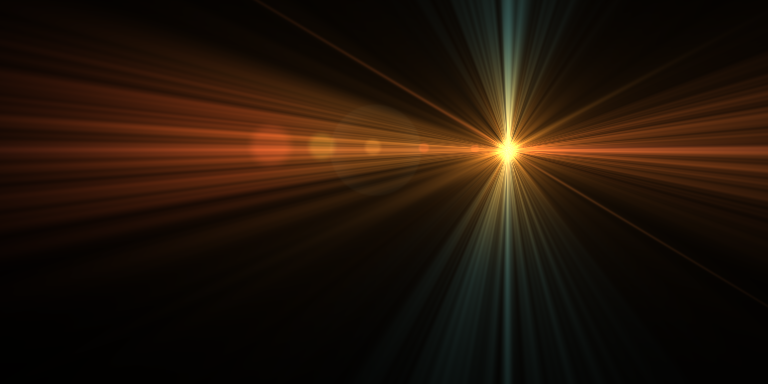
A WebGL 1 fragment shader for this background:

```glsl
precision highp float;
uniform vec2 u_resolution;

const vec2 STAR = vec2(1.323, 0.609);
const vec3 GOLD = vec3(0.44, 0.26, 0.09);
const vec3 EMBER = vec3(0.50, 0.19, 0.075);
const vec3 OLIVE = vec3(0.40, 0.36, 0.19);
const vec3 TEAL = vec3(0.13, 0.25, 0.25);

vec2 hashGradient(vec2 cell) {
  float angle = 6.2832 * fract(sin(dot(cell, vec2(127.1, 311.7))) * 43758.5);
  return vec2(cos(angle), sin(angle));
}

float gradientNoise(vec2 p) {
  vec2 i = floor(p), f = p - i;
  vec2 u = f * f * f * (f * (f * 6.0 - 15.0) + 10.0);
  vec2 e = vec2(1.0, 0.0);
  float low = mix(dot(hashGradient(i), f), dot(hashGradient(i + e), f - e), u.x);
  float high = mix(dot(hashGradient(i + e.yx), f - e.yx),
                   dot(hashGradient(i + 1.0), f - 1.0), u.x);
  return mix(low, high, u.y);
}

float bell(float x, float width) {
  return exp(-x * x / (width * width));
}

// Light spread softly around one axis
float fan(vec2 dir, vec2 axis, float spread) {
  return bell(acos(clamp(dot(dir, axis), -1.0, 1.0)), spread);
}

// Radial stripes: noise depends on direction only
float rays(vec2 dir, float frequency, float contrast) {
  float n = gradientNoise(dir * frequency + 7.3)
          + 0.6 * gradientNoise(dir * frequency * 2.7 + 31.7);
  return max(0.0, 1.0 + contrast * n);
}

// Thin beam leaving the star at an angle
float beam(vec2 d, float angle, float width, float fade) {
  vec2 axis = vec2(cos(angle), sin(angle));
  float along = dot(d, axis);
  float across = axis.x * d.y - axis.y * d.x;
  return bell(across, width) * smoothstep(0.0, 0.03, along) * exp(-fade * max(along, 0.0));
}

float softDisc(vec2 d, float radius) {
  return 1.0 - smoothstep(radius * 0.55, radius * 1.15, length(d));
}

vec3 warmFans(vec2 dir, float r) {
  float fine = rays(dir, 24.0, 1.0);
  float broad = rays(dir, 7.0, 1.1);
  vec3 leftTint = mix(GOLD, EMBER, smoothstep(0.25, 0.75, r));
  float left = fan(dir, vec2(-1.0, 0.02), 0.19) * bell(r - 0.45, 0.82);
  float right = fan(dir, vec2(1.0, 0.02), 0.24) * exp(-0.75 * r);
  float haze = fan(dir, vec2(-1.0, 0.0), 0.48) * bell(r - 0.3, 0.62)
             + 0.7 * fan(dir, vec2(1.0, 0.0), 0.6) * exp(-1.6 * r);
  return leftTint * left * fine * 0.82
       + mix(GOLD, EMBER, 0.55) * right * fine * 0.85
       + vec3(0.15, 0.085, 0.025) * haze * broad;
}

vec3 coolFans(vec2 dir, float r) {
  float stripes = rays(dir, 11.0, 1.5);
  float up = fan(dir, vec2(0.0, 1.0), 0.40) * exp(-2.5 * r);
  float down = fan(dir, vec2(-0.05, -1.0), 0.52) * exp(-2.8 * r);
  vec3 tint = mix(OLIVE, TEAL, smoothstep(0.05, 0.36, r));
  return tint * (up + down) * stripes;
}

vec3 streaks(vec2 d) {
  vec3 c = vec3(0.36, 0.17, 0.07) * beam(d, 2.604, 0.0045, 2.3);
  c += vec3(0.32, 0.17, 0.07) * beam(d, -0.541, 0.0035, 2.6);
  c += vec3(0.38, 0.24, 0.08) * beam(d, 0.49, 0.006, 5.0);
  c += vec3(0.30, 0.18, 0.06) * beam(d, 3.58, 0.016, 3.2);
  c += TEAL * (beam(d, 1.571, 0.011, 1.8) + beam(d, -1.571, 0.012, 2.0));
  c += vec3(0.25, 0.10, 0.08) * (beam(d, 0.0, 0.012, 1.0) + 0.6 * beam(d, 3.1416, 0.014, 0.8));
  return c;
}

// Evenly spaced lens ghosts that grow away from the star
vec3 ghosts(vec2 d) {
  vec3 c = vec3(0.0);
  for (int k = 0; k < 5; k++) {
    float i = float(k);
    vec2 center = vec2(-0.086 - 0.133 * i, 0.004 + 0.002 * i);
    float green = 1.0 - smoothstep(0.0, 1.5, abs(i - 2.7));
    vec3 tint = mix(vec3(0.14, 0.045, 0.03), vec3(0.09, 0.12, 0.035), green);
    c += tint * softDisc(d - center, 0.012 + 0.003 * i * i);
  }
  float halo = length(d - vec2(-0.345, 0.0));
  return c + vec3(0.018, 0.024, 0.022) * smoothstep(0.06, 0.115, halo)
           * (1.0 - smoothstep(0.115, 0.122, halo));
}

vec3 core(vec2 dir, float r) {
  float spikes = rays(dir, 6.0, 1.2);
  return vec3(0.78, 0.46, 0.14) * exp(-15.0 * r) * spikes
       + vec3(0.16, 0.09, 0.025) * exp(-4.0 * r)
       + vec3(1.0, 0.95, 0.5) * bell(r, 0.026);
}

void main() {
  vec2 d = gl_FragCoord.xy / u_resolution.y - STAR;
  float r = length(d);
  vec2 dir = d / max(r, 0.0001);
  vec3 color = warmFans(dir, r) + coolFans(dir, r);
  color *= smoothstep(0.0, 0.06, r);
  color += streaks(d) + ghosts(d) + core(dir, r);
  gl_FragColor = vec4(min(color, 1.0), 1.0);
}
```
